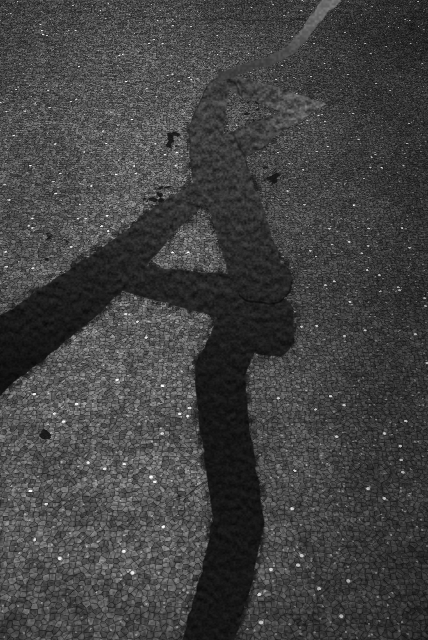
Write a Shadertoy shader that draws this texture.

```glsl
float hash(vec2 p) {
    vec3 q = fract(vec3(p.xyx) * 0.1031);
    q += dot(q, q.yzx + 33.33);
    return fract((q.x + q.y) * q.z);
}

float noise(vec2 p) {
    vec2 i = floor(p), f = fract(p);
    f = f * f * (3.0 - 2.0 * f);
    return mix(mix(hash(i), hash(i + vec2(1, 0)), f.x),
               mix(hash(i + vec2(0, 1)), hash(i + vec2(1, 1)), f.x), f.y);
}

float fbm(vec2 p) {
    float sum = 0.0, gain = 0.53;
    for (int i = 0; i < 4; i++) {
        sum += gain * noise(p);
        p = mat2(1.6, 1.2, -1.2, 1.6) * p + 7.3;
        gain *= 0.5;
    }
    return sum;
}

// Capsule whose ends carry their own radius in z
float taper(vec2 p, vec3 a, vec3 b) {
    vec2 d = b.xy - a.xy;
    float t = clamp(dot(p - a.xy, d) / dot(d, d), 0.0, 1.0);
    return length(p - a.xy - d * t) - mix(a.z, b.z, t);
}

float stroke(vec2 p, vec3 path[6]) {
    float d = 9.0;
    for (int i = 0; i < 5; i++) d = min(d, taper(p, path[i], path[i + 1]));
    return d;
}

float edgeSide(vec2 p, vec2 a, vec2 b) {
    vec2 d = normalize(b - a);
    return dot(p - a, vec2(-d.y, d.x));
}

// Clockwise corners, negative inside
float triangle(vec2 p, vec2 a, vec2 b, vec2 c) {
    return max(edgeSide(p, a, b), max(edgeSide(p, b, c), edgeSide(p, c, a)));
}

// Nearest stone: distance, gap to the next stone, random id
vec3 stones(vec2 p) {
    vec3 best = vec3(9, 9, 0);
    for (int k = 0; k < 9; k++) {
        vec2 c = floor(p) + vec2(k % 3 - 1, k / 3 - 1);
        float d = length(c + 0.1 + 0.8 * vec2(hash(c), hash(c + 51.7)) - p);
        if (d < best.x) best = vec3(d, best.x, hash(c + 17.1));
        else best.y = min(best.y, d);
    }
    return vec3(best.x, best.y - best.x, best.z);
}

float blob(vec2 p, vec2 center, vec2 size) {
    vec2 d = (p - center) / size;
    return exp(-dot(d, d));
}

void mainImage(out vec4 fragColor, in vec2 fragCoord) {
    float px = 1.5 / iResolution.y;
    vec2 p = fragCoord * px;
    vec2 ground = vec2(p.x - 0.5, 2.8) / (2.6 - p.y);

    // Broad light over the road
    float right = smoothstep(0.48, 0.72, p.x + 0.12 * (p.y - 0.6));
    float light = 0.275 + 0.085 * blob(p, vec2(0.25, 0.55), vec2(0.4, 0.55))
                + 0.06 * blob(p, vec2(0.4, 1.2), vec2(0.3));
    light -= 0.03 * right + 0.06 * smoothstep(0.65, 1.05, p.x);
    light -= 0.05 * smoothstep(1.25, 1.55, p.y) + 0.05 * smoothstep(0.3, -0.1, p.y);
    light *= 0.85 + 0.4 * fbm(p * vec2(7, 10));

    // Asphalt stones, finer in the right lane
    vec3 stone = stones(ground * 165.0), grit = stones(ground * 310.0 + 40.0);
    float grain = mix(0.62 + 0.72 * stone.z, 0.74 + 0.55 * grit.z, 0.35 + 0.3 * right);
    grain *= mix(0.7, 1.08, smoothstep(0.0, 0.28, stone.y));
    float shade = light * grain * (0.75 + 0.5 * noise(ground * 480.0));
    shade += 0.45 * step(0.988, stone.z) * smoothstep(0.42, 0.2, stone.x);
    shade += 0.2 * step(0.97, grit.z) * smoothstep(0.45, 0.2, grit.x);

    // Crumbled patches: position, radius, strength
    vec4 pits[7] = vec4[7](vec4(0.4, 1.18, 0.05, 1), vec4(0.37, 1.06, 0.07, 1.1),
        vec4(0.62, 1.08, 0.06, 1.1), vec4(0.13, 0.92, 0.16, 0.75),
        vec4(0.105, 0.485, 0.02, 1.7), vec4(0.42, 0.32, 0.05, 0.95),
        vec4(0.59, 1.24, 0.06, 1));
    float damage = 0.0;
    for (int i = 0; i < 7; i++)
        damage = max(damage, pits[i].w * blob(p, pits[i].xy, pits[i].zz));
    float pit = smoothstep(0.69, 0.76, 0.6 * fbm(p * vec2(45, 65)) + 0.36 * damage);

    // Thin cracks
    vec2 bent = p + 0.016 * (vec2(noise(p * 30.0), noise(p * 30.0 + 9.0)) - 0.5);
    float crack = min(taper(bent, vec3(0.38, 0.31, 0), vec3(0.5, 0.375, 0.002)),
                      taper(bent, vec3(0.29, 1.46, 0), vec3(0.73, 1.45, 0.001)));
    pit = max(pit, 0.8 * smoothstep(px, -px, crack));
    shade = mix(shade, 0.06, 0.85 * pit);

    // Tar outline
    vec2 q = p + 0.009 * (vec2(fbm(p * 38.0), fbm(p * 38.0 + 20.0)) - 0.5);
    float stem = stroke(q, vec3[6](vec3(0.48, -0.03, 0.06), vec3(0.527, 0.133, 0.06),
        vec3(0.56, 0.28, 0.059), vec3(0.523, 0.523, 0.058), vec3(0.515, 0.63, 0.059), vec3(0.58, 0.77, 0.055)));
    float trunk = stroke(q, vec3[6](vec3(0.585, 0.77, 0.055), vec3(0.602, 0.855, 0.063),
        vec3(0.55, 1.02, 0.06), vec3(0.515, 1.1, 0.066), vec3(0.49, 1.19, 0.05), vec3(0.52, 1.28, 0.04)));
    float arm = stroke(q, vec3[6](vec3(0.475, 1.053, 0.026), vec3(0.371, 0.973, 0.04),
        vec3(0.283, 0.885, 0.053), vec3(0.156, 0.787, 0.066), vec3(0, 0.67, 0.073), vec3(-0.08, 0.61, 0.076)));
    float bridge = taper(q, vec3(0.29, 0.85, 0.032), vec3(0.56, 0.8, 0.055));
    float lobe = taper(q, vec3(0.6, 0.847, 0.055), vec3(0.632, 0.841, 0.053));
    float lowLobe = length(max(abs(q - vec2(0.635, 0.735)) - vec2(0.015, 0.03), 0.0)) - 0.038;
    float head = triangle(q, vec2(0.51, 1.338), vec2(0.765, 1.258), vec2(0.55, 1.115));
    float gap = triangle(q, vec2(0.535, 1.287), vec2(0.657, 1.238), vec2(0.525, 1.185));
    float tar = min(min(min(stem, trunk), min(arm, bridge)), min(min(lobe, lowLobe), head));
    tar = max(tar, -gap);

    // Tar surface, raked by light from above
    vec2 ripple = p * vec2(75, 115), lift = vec2(0, 0.7);
    float tone = mix(0.085, 0.245, smoothstep(0.5, 1.3, p.y)) - 0.025 * smoothstep(0.45, 0.2, p.x);
    tone += 0.11 * smoothstep(0.54, 0.74, p.x) * smoothstep(1.1, 1.24, p.y);
    tone *= 1.0 - 0.75 * (fbm(ripple + lift) - fbm(ripple - lift)) + 0.5 * (noise(p * 240.0) - 0.5);
    float seam = smoothstep(0.004, 0.0, abs(lobe)) * step(p.y, 0.84) * step(0.56, p.x);
    seam = max(seam, 0.6 * smoothstep(0.005, 0.0, abs(trunk)) * step(1.1, p.y));
    tone *= 1.0 - 0.55 * seam;

    // Crumbs along the rim, then the tar itself
    float rim = smoothstep(0.02, 0.0, tar) * smoothstep(0.42, 0.65, fbm(p * 70.0));
    shade = mix(shade, 0.07, 0.75 * rim * smoothstep(1.45, 1.05, p.y));
    shade = mix(shade, tone, smoothstep(px, -px, tar));

    // Pale sealed line running off the top
    float pale = stroke(q, vec3[6](vec3(0.79, 1.52, 0.02), vec3(0.735, 1.45, 0.014),
        vec3(0.685, 1.385, 0.012), vec3(0.63, 1.357, 0.01), vec3(0.57, 1.34, 0.009), vec3(0.52, 1.32, 0.008)));
    float paleTone = mix(0.25, 0.43, smoothstep(1.32, 1.48, p.y)) * (0.85 + 0.3 * noise(p * 200.0));
    shade = mix(shade, paleTone, smoothstep(px, -px, pale));

    fragColor = vec4(vec3(clamp(shade, 0.0, 1.0)), 1);
}
```
